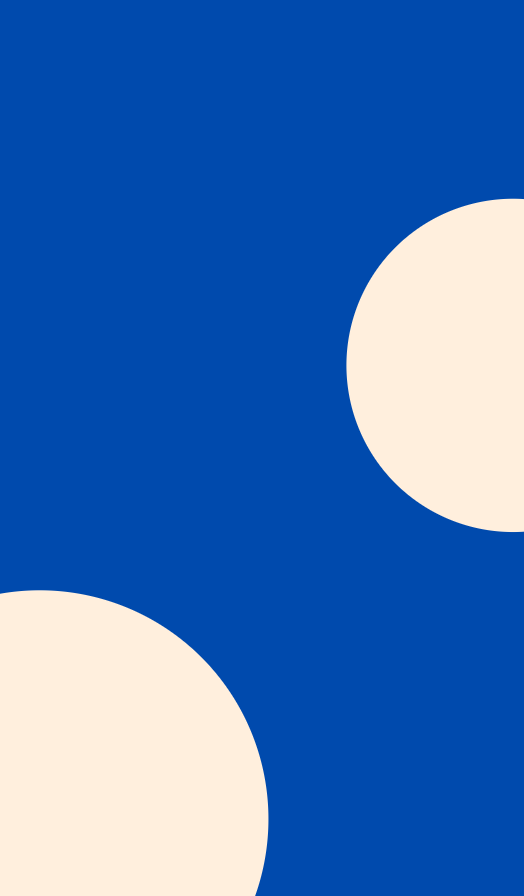
Give the GLSL for this background, as a WebGL 1 fragment shader.

```glsl
precision highp float;

uniform vec2 u_resolution;

const vec3 BLUE = vec3(0.0, 0.29, 0.68);
const vec3 CREAM = vec3(1.0, 0.937, 0.867);

// Coverage of a disc, softened over one pixel
float disc(vec2 p, vec2 center, float radius, float pixel) {
    float dist = length(p - center) - radius;
    return clamp(0.5 - dist / pixel, 0.0, 1.0);
}

void main() {
    // Canvas height is one unit
    float pixel = 1.0 / u_resolution.y;
    vec2 p = gl_FragCoord.xy * pixel;
    float rightEdge = u_resolution.x * pixel;

    // Two discs cut off by the canvas edges
    float rightDisc = disc(p, vec2(rightEdge - 0.0122, 0.5922), 0.186, pixel);
    float cornerDisc = disc(p, vec2(0.0443, 0.0859), 0.2553, pixel);

    vec3 color = mix(BLUE, CREAM, max(rightDisc, cornerDisc));
    gl_FragColor = vec4(color, 1.0);
}
```
